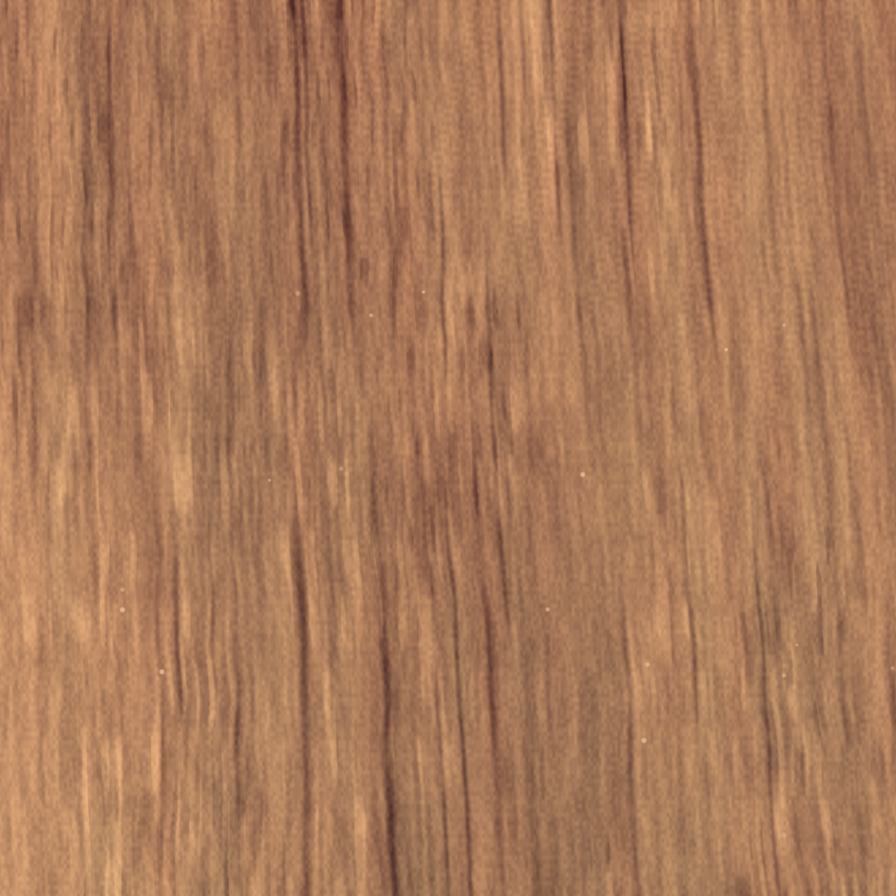
A Shadertoy shader for this texture:

```glsl
// Brown open-pored wood with slightly leaning vertical grain, dark pores and pale flecks.

const vec3 WOOD = vec3(0.686, 0.495, 0.362);
const vec3 TONE_STEP = vec3(0.25, 0.21, 0.135);
const vec3 RED_SHIFT = vec3(0.016, -0.009, -0.004);
const vec3 SPECK = vec3(0.92, 0.76, 0.58);
const int PORES = 44;
const int SPECKS = 18;

float hash(vec2 p) {
    return fract(sin(dot(p, vec2(127.1, 311.7))) * 43758.5453);
}

float noise(vec2 p) {
    vec2 i = floor(p);
    vec2 f = fract(p);
    f = f * f * (3.0 - 2.0 * f);
    float low = mix(hash(i), hash(i + vec2(1, 0)), f.x);
    float high = mix(hash(i + vec2(0, 1)), hash(i + vec2(1, 1)), f.x);
    return mix(low, high, f.y);
}

// Noise centred on zero, stretched along the grain
float grain(vec2 p, float across, float along, float seed) {
    return noise(p * vec2(across, along) + seed) - 0.5;
}

// Straightens the leaning grain, which fans out towards the right
vec2 grainSpace(vec2 uv) {
    float lean = mix(0.015, 0.085, uv.x);
    float sway = 0.010 * grain(uv, 4.0, 4.0, 3.0) + 0.004 * grain(uv, 12.0, 18.0, 8.0);
    return vec2(uv.x + (uv.y - 0.5) * lean + sway, uv.y);
}

// One tapered dark pore with a soft cross section
float pore(vec2 p, vec2 centre, float halfLength, float width) {
    float t = abs(p.y - centre.y) / halfLength;
    float taper = 1.0 - smoothstep(0.65, 1.0, t);
    float d = (p.x - centre.x) / (width * mix(0.55, 1.0, taper));
    return exp(-d * d) * taper;
}

// Pores spread evenly across, strongest in the middle of the board
float poreLayer(vec2 p) {
    float dark = 0.0;
    for (int i = 0; i < PORES; i++) {
        float k = float(i);
        float x = (k + hash(vec2(k, 1.0))) / float(PORES) * 1.08 - 0.04;
        float y = hash(vec2(k, 2.0)) * 1.1 - 0.05;
        float halfLength = mix(0.12, 0.42, hash(vec2(k, 3.0)));
        float width = mix(0.0026, 0.0054, hash(vec2(k, 4.0)));
        float middle = smoothstep(0.0, 0.35, x) * (1.0 - smoothstep(0.75, 1.0, x));
        float strength = mix(0.4, 1.0, middle) * mix(0.45, 1.0, hash(vec2(k, 5.0)));
        float broken = mix(0.55, 1.15, noise(vec2(k * 7.3, p.y * 22.0)));
        dark = max(dark, strength * broken * pore(p, vec2(x, y), halfLength, width));
    }
    return dark;
}

// Short streaks kept only where the noise is high
float flecks(vec2 p, float across, float along, float seed) {
    float region = smoothstep(0.35, 0.7, noise(p * vec2(11.0, 3.5) + seed));
    return region * smoothstep(0.55, 0.92, noise(p * vec2(across, along) + seed));
}

// Tiny scattered bright dots
float speckLayer(vec2 uv) {
    float light = 0.0;
    for (int i = 0; i < SPECKS; i++) {
        float k = float(i);
        vec2 centre = vec2(hash(vec2(k, 11.0)), hash(vec2(k, 12.0)) * 0.7);
        float radius = mix(0.0016, 0.003, hash(vec2(k, 13.0)));
        float glow = 1.0 - smoothstep(radius * 0.4, radius * 1.5, length(uv - centre));
        light = max(light, glow * mix(0.4, 0.9, hash(vec2(k, 14.0))));
    }
    return light;
}

void mainImage(out vec4 fragColor, in vec2 fragCoord) {
    vec2 uv = fragCoord / iResolution.xy;
    vec2 p = grainSpace(uv);

    // Broad bands, streaks, fibres and fine tooth
    float tone = 0.42 * grain(p, 7.0, 1.3, 21.0);
    tone += 0.32 * grain(p, 26.0, 2.2, 35.0);
    tone += 0.36 * grain(p, 75.0, 5.0, 47.0);
    tone += 0.46 * grain(p, 180.0, 14.0, 59.0);
    tone += 0.26 * grain(p, 250.0, 50.0, 65.0);
    tone += 0.36 * grain(uv, 330.0, 210.0, 71.0);

    // A darker heart band and a paler left side
    float heart = (uv.x - 0.43) / 0.09;
    tone -= 0.14 * exp(-heart * heart);
    tone += 0.08 * (1.0 - smoothstep(0.0, 0.4, uv.x)) + 0.06 * (uv.y - 0.5);

    // Pale and dark short fibres, then the pores
    tone += 0.48 * flecks(p, 140.0, 13.0, 83.0);
    tone -= 0.42 * flecks(p, 160.0, 20.0, 97.0);
    tone -= 0.95 * poreLayer(p);

    float redness = (uv.y - 0.45) + 1.2 * grain(p, 30.0, 4.0, 113.0);
    vec3 colour = WOOD + tone * TONE_STEP + redness * RED_SHIFT;
    colour = mix(colour, SPECK, speckLayer(uv));
    fragColor = vec4(clamp(colour, 0.0, 1.0), 1.0);
}
```
